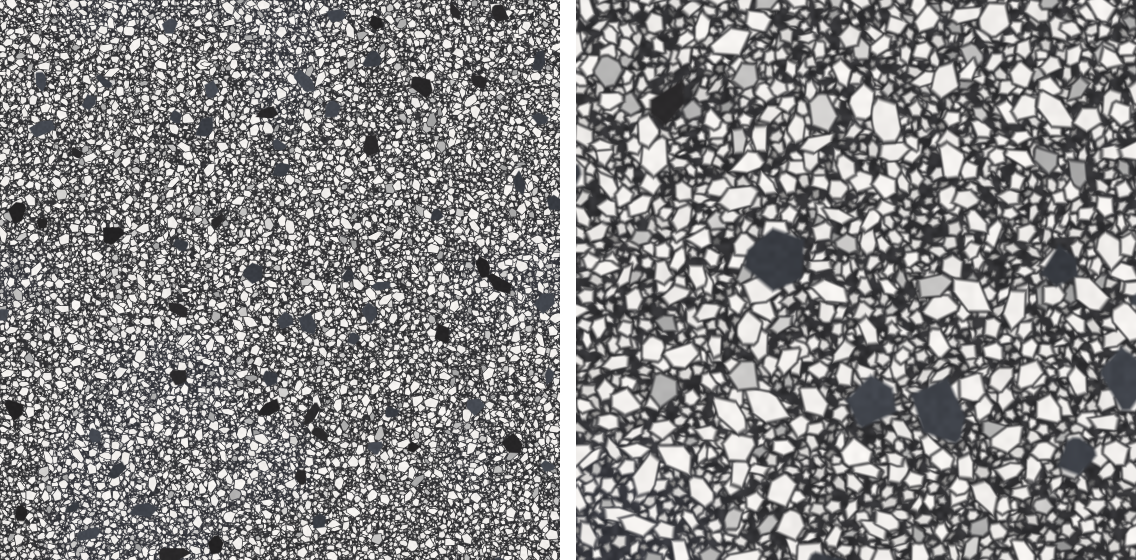
Left: the whole. Right: its middle third, enlarged.
This texture is drawn by a Shadertoy shader. Its source:

```glsl
// Fine terrazzo: angular white chips of four sizes packed in a charcoal binder.
// Each size is a jittered grid of random convex polygons; larger chips are laid
// over smaller ones with a thin dark gap, then sparse dark stones go on top.

#define SOFT 0.0013      // half width of a chip edge
#define GAP 0.0013       // dark gap kept around each chip
#define GREY_SHARE 0.09  // share of chips that are grey
#define BINDER vec3(0.195, 0.195, 0.205)
#define CHIP_WHITE vec3(0.97, 0.96, 0.95)
#define CHIP_GREY vec3(0.66, 0.66, 0.66)
#define STONE_BLUE vec3(0.25, 0.265, 0.295)
#define STONE_BLACK vec3(0.155, 0.15, 0.155)

const float TAU = 6.2831853;

vec4 hash4(vec2 p) {
    vec4 q = fract(p.xyxy * vec4(0.1031, 0.1030, 0.0973, 0.1099));
    q += dot(q, q.wzxy + 33.33);
    return fract((q.xxyz + q.yzzw) * q.zywx);
}

float valueNoise(vec2 p) {
    vec2 i = floor(p), f = fract(p);
    f = f * f * (3.0 - 2.0 * f);
    float low = mix(hash4(i).x, hash4(i + vec2(1, 0)).x, f.x);
    float high = mix(hash4(i + vec2(0, 1)).x, hash4(i + vec2(1, 1)).x, f.x);
    return mix(low, high, f.y);
}

// Distance to a randomly turned, stretched five-sided chip
float chipDistance(vec2 p, float radius, vec2 id, vec4 shape) {
    float turn = shape.x * TAU;
    float squash = mix(0.7, 1.0, shape.y);
    p = mat2(cos(turn), sin(turn), -sin(turn), cos(turn)) * p;
    p *= vec2(squash, 1.0 / squash);
    float d = length(p) - radius * 1.17;
    for (int k = 0; k < 5; k++) {
        vec4 side = hash4(id + 17.3 * float(k + 1));
        float a = (float(k) + 0.6 * side.x) * TAU / 5.0;
        d = max(d, dot(p, vec2(cos(a), sin(a))) - radius * mix(0.65, 1.08, side.y));
    }
    return d;
}

float coverage(float d, float soft) {
    return 1.0 - smoothstep(-soft, soft, d);
}

// One size of white chips, each clearing a gap around itself
vec3 layChips(vec3 col, vec3 base, vec2 uv, float cells, float density, float dimming, float soft) {
    vec2 cell = floor(uv * cells);
    for (int y = -1; y <= 1; y++)
    for (int x = -1; x <= 1; x++) {
        vec2 id = cell + vec2(x, y);
        vec2 seed = id + cells * 3.7;
        vec4 place = hash4(seed);
        vec4 shape = hash4(seed + 211.7);
        if (place.z > density) continue;
        vec2 p = uv - (id + 0.1 + 0.8 * place.xy) / cells;
        float radius = mix(0.21, 0.41, place.w) / cells;
        float d = chipDistance(p, radius, seed, shape);
        vec3 tint = mix(CHIP_WHITE, CHIP_GREY, step(shape.z, GREY_SHARE) * (0.4 + 0.6 * shape.w));
        tint *= 1.0 - dimming * shape.w;
        tint *= 0.98 + 0.04 * valueNoise(uv * 220.0);
        col = mix(col, base, coverage(d - GAP, soft));
        col = mix(col, tint, coverage(d, soft));
    }
    return col;
}

// Sparse large stones, slate blue or nearly black
vec3 layStones(vec3 col, vec2 uv, float cells, float soft) {
    vec2 cell = floor(uv * cells);
    for (int y = -1; y <= 1; y++)
    for (int x = -1; x <= 1; x++) {
        vec2 id = cell + vec2(x, y);
        vec2 seed = id + 501.3;
        vec4 place = hash4(seed);
        vec4 shape = hash4(seed + 87.1);
        if (place.z > 0.26) continue;
        vec2 p = uv - (id + 0.1 + 0.8 * place.xy) / cells;
        float d = chipDistance(p, mix(0.17, 0.32, place.w) / cells, seed, shape);
        vec3 tint = mix(STONE_BLUE, STONE_BLACK, step(0.7, shape.z));
        tint *= 0.85 + 0.25 * shape.w + 0.12 * (valueNoise(uv * 260.0) - 0.5);
        col = mix(col, tint, coverage(d, soft * 1.3));
    }
    return col;
}

void mainImage(out vec4 fragColor, in vec2 fragCoord) {
    vec2 uv = fragCoord / iResolution.y;
    float soft = max(SOFT, 0.6 / iResolution.y);

    // Binder with fine mottling and faint bluish regions
    float mottle = valueNoise(uv * 300.0) - 0.5;
    float region = smoothstep(0.5, 0.9, valueNoise(uv * 6.0 + 9.0));
    vec3 base = BINDER * (1.0 + 0.4 * mottle) + region * vec3(0.015, 0.02, 0.035);

    // Dust first, then ever larger chips
    vec3 col = base;
    col = layChips(col, base, uv, 180.0, 0.82, 0.45, soft);
    col = layChips(col, base, uv, 105.0, 0.85, 0.15, soft);
    col = layChips(col, base, uv, 64.0, 0.78, 0.05, soft);
    col = layChips(col, base, uv, 41.0, 0.42, 0.03, soft);
    col = layStones(col, uv, 17.0, soft);

    fragColor = vec4(col, 1.0);
}
```
